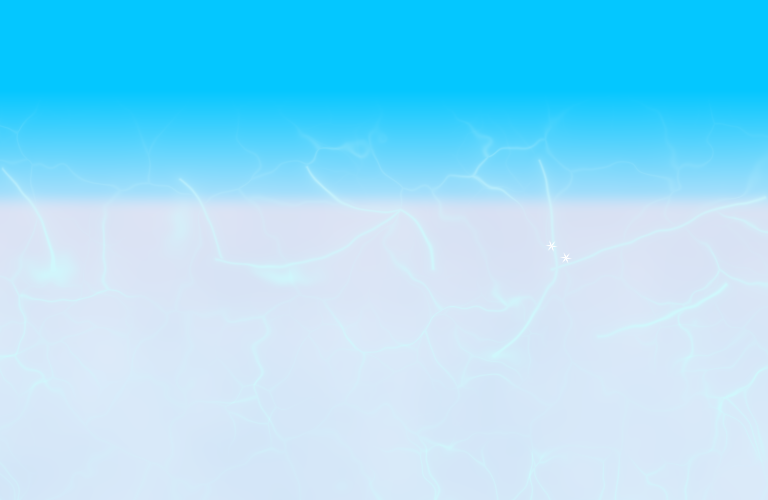
Reproduce this background procedurally as a Shadertoy shader.

```glsl
// Pale sunlit pool water with light caustics, fading up into a flat cyan band.

const vec3 CYAN       = vec3(0.015, 0.78, 1.0);
const vec3 HAZE       = vec3(0.72, 0.88, 0.98);
const vec3 SHORE      = vec3(0.855, 0.885, 0.955);
const vec3 WATER      = vec3(0.845, 0.91, 0.975);
const vec3 LIGHT      = vec3(0.81, 0.975, 0.99);
const float BAND_Y    = 0.82;   // lower edge of the flat cyan
const float SHORE_Y   = 0.585;  // where the haze meets the pale water
const float COARSE    = 5.6;    // caustic cells per canvas height
const float FINE      = 10.5;
const float CORE      = 0.0032; // half width of a bright filament
const float HALO      = 0.012;  // width of its soft glow
const float STAR_SIZE = 0.014;

vec2 hash22(vec2 p) {
    vec3 q = fract(vec3(p.xyx) * vec3(0.1031, 0.103, 0.0973));
    q += dot(q, q.yzx + 33.33);
    return fract((q.xx + q.yz) * q.zy);
}

// Smooth two-channel value noise
vec2 noise(vec2 p) {
    vec2 i = floor(p), f = fract(p);
    f = f * f * (3.0 - 2.0 * f);
    vec2 low = mix(hash22(i), hash22(i + vec2(1, 0)), f.x);
    vec2 high = mix(hash22(i + vec2(0, 1)), hash22(i + vec2(1, 1)), f.x);
    return mix(low, high, f.y);
}

vec2 fbm(vec2 p) {
    return 0.55 * noise(p) + 0.3 * noise(p * 2.1 + 7.3) + 0.15 * noise(p * 4.3 + 19.1);
}

// Gap between the two nearest cell centres: zero on cell borders
float cellBorder(vec2 p) {
    vec2 cell = floor(p), f = fract(p);
    float nearest = 8.0, second = 8.0;
    for (int y = -1; y <= 1; y++)
    for (int x = -1; x <= 1; x++) {
        vec2 o = vec2(x, y);
        float d = length(o + hash22(cell + o) - f);
        second = min(second, max(nearest, d));
        nearest = min(nearest, d);
    }
    return second - nearest;
}

// Bright core with a soft halo around distance d
float filament(float d) {
    return 0.5 * exp(-d * d / (CORE * CORE)) + 0.34 * exp(-d / HALO);
}

// Filament along a chord from a to b, bowed sideways by bend
float strand(vec2 p, vec2 a, vec2 b, float bend) {
    float len = length(b - a);
    vec2 dir = (b - a) / len, rel = p - a;
    float t = dot(rel, dir) / len, s = clamp(t, 0.0, 1.0);
    float side = dot(rel, vec2(-dir.y, dir.x)) - bend * 4.0 * s * (1.0 - s);
    return filament(length(vec2((t - s) * len, side)));
}

float pool(vec2 p, vec2 centre, vec2 size) {
    vec2 q = (p - centre) / size;
    return exp(-dot(q, q));
}

float sparkle(vec2 p, vec2 centre) {
    vec2 q = p - centre;
    float rays = pow(abs(cos(3.0 * atan(q.y, q.x + 1e-5) + 0.4)), 3.0);
    float edge = STAR_SIZE * mix(0.35, 1.0, rays);
    return smoothstep(edge, edge * 0.45 - 1.0 / iResolution.y, length(q));
}

void mainImage(out vec4 fragColor, in vec2 fragCoord) {
    vec2 p = fragCoord / iResolution.y;

    // Vertical colour bands
    float haze = clamp((BAND_Y - p.y) / (BAND_Y - SHORE_Y), 0.0, 1.0);
    vec3 water = mix(WATER, SHORE, smoothstep(0.2, SHORE_Y, p.y));
    vec3 color = mix(CYAN, HAZE, haze);
    color = mix(color, water, smoothstep(SHORE_Y + 0.035, SHORE_Y - 0.015, p.y));
    float depth = smoothstep(BAND_Y, SHORE_Y - 0.03, p.y);

    // Cloudy mottling of the water
    vec2 cloud = fbm(p * 4.0);
    color += (cloud.x - 0.5) * vec3(0.05, 0.03, 0.015) * depth;

    // Irregular caustic net, finer and stronger toward the bottom
    vec2 wobble = fbm(p * 9.0) - 0.5;
    vec2 q = p + wobble * 0.11;
    float coarse = filament(cellBorder(q * COARSE + 3.7) / COARSE * 0.6);
    float fine = filament(cellBorder(q * FINE + 11.2) / FINE * 0.8);
    float patches = smoothstep(0.3, 0.7, noise(p * 6.0 + 5.0).x);
    float glow = coarse * mix(0.25, 0.75, patches);
    glow += fine * patches * mix(0.65, 0.12, smoothstep(0.1, 0.5, p.y));

    // Leading filaments
    vec2 s = p + wobble * 0.035;
    float lead = strand(s, vec2(0.43, 0.475), vec2(0.79, 0.575), -0.045);
    lead = max(lead, strand(s, vec2(0.36, 0.65), vec2(0.44, 0.48), 0.015));
    lead = max(lead, strand(s, vec2(0.61, 0.67), vec2(0.79, 0.575), -0.04));
    lead = max(lead, strand(s, vec2(0.79, 0.575), vec2(0.865, 0.47), 0.02));
    lead = max(lead, strand(s, vec2(1.10, 0.46), vec2(1.53, 0.61), 0.0));
    lead = max(lead, strand(s, vec2(0.985, 0.29), vec2(1.11, 0.46), -0.01));
    lead = max(lead, strand(s, vec2(1.08, 0.69), vec2(1.11, 0.46), 0.015));
    lead = max(lead, strand(s, vec2(0.0, 0.65), vec2(0.11, 0.47), 0.025));
    lead = max(lead, strand(s, vec2(1.20, 0.335), vec2(1.45, 0.43), -0.02));
    glow = max(glow, lead * mix(0.8, 1.15, patches));

    // Bright patches where light gathers
    glow += 0.75 * pool(q, vec2(0.10, 0.475), vec2(0.045, 0.022));
    glow += 0.75 * pool(q, vec2(0.56, 0.452), vec2(0.05, 0.018));
    glow += 0.5 * pool(q, vec2(0.35, 0.55), vec2(0.025, 0.055));
    glow += 0.5 * pool(q, vec2(0.99, 0.29), vec2(0.035, 0.02));

    color = mix(color, LIGHT, clamp(glow, 0.0, 0.9) * depth);

    // Twin star glints
    float glint = max(sparkle(p, vec2(1.103, 0.508)), sparkle(p, vec2(1.132, 0.484)));
    color = mix(color, vec3(1.0), glint);
    fragColor = vec4(color, 1.0);
}
```
